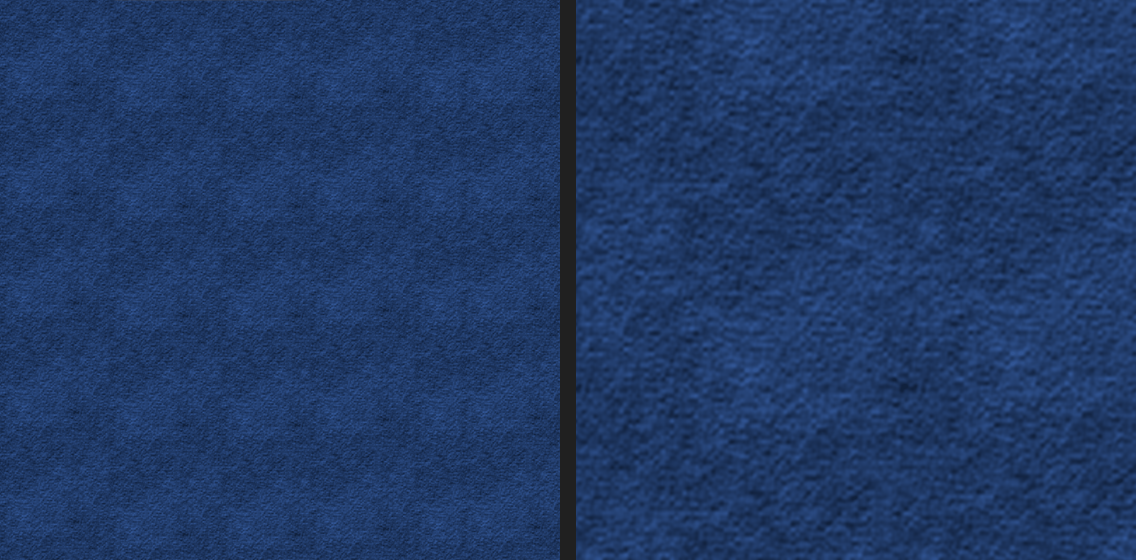
Left, the full canvas; right, a detail of the centre.
Give the GLSL for this texture, as a WebGL 2 fragment shader.

```glsl
#version 300 es
precision highp float;

uniform vec2 u_resolution;
out vec4 fragColor;

float hash(vec2 p) {
  return fract(sin(dot(p, vec2(127.1, 311.7))) * 43758.5453);
}

// Value noise with n cells per tile, wrapping vertically
float noise(vec2 uv, float n) {
  vec2 p = uv * n;
  vec2 i = floor(p);
  vec2 f = fract(p);
  f = f * f * (3.0 - 2.0 * f);
  float y0 = mod(i.y, n);
  float y1 = mod(i.y + 1.0, n);
  float low = mix(hash(vec2(i.x, y0)), hash(vec2(i.x + 1.0, y0)), f.x);
  float high = mix(hash(vec2(i.x, y1)), hash(vec2(i.x + 1.0, y1)), f.x);
  return mix(low, high, f.y);
}

// Surface height of the pile
float pile(vec2 uv) {
  return 0.75 * noise(uv, 64.0) + 0.55 * noise(uv + 3.0, 41.0) + 0.55 * noise(uv + 7.0, 23.0);
}

// Soft oval that wraps vertically
float blot(vec2 uv, vec2 center, vec2 radius) {
  vec2 d = uv - center;
  d.y -= round(d.y);
  d /= radius;
  return exp(-dot(d, d));
}

// Brightness of one cloth tile, y running downward
float cloth(vec2 uv) {
  vec2 warped = uv + 0.22 * (vec2(noise(uv, 11.0), noise(uv + 5.0, 11.0)) - 0.5);
  float shade = 0.49;

  // Brushed light and dark areas
  shade += 0.22 * blot(warped, vec2(0.26, 0.60), vec2(0.26, 0.09));
  shade += 0.10 * blot(warped, vec2(0.62, 0.42), vec2(0.30, 0.16));
  shade -= 0.14 * blot(warped, vec2(0.40, 0.22), vec2(0.36, 0.09));
  shade -= 0.12 * blot(warped, vec2(0.88, 0.96), vec2(0.22, 0.20));
  shade -= 0.10 * blot(warped, vec2(0.02, 0.05), vec2(0.10, 0.22));
  shade += 0.18 * (noise(uv, 5.0) - 0.5) + 0.28 * (noise(uv + 2.0, 13.0) - 0.5);
  shade += 0.24 * (noise(uv + 4.0, 27.0) - 0.5);

  // Pile lit from the upper left, with loose fibres and faint woven rows
  shade += 0.85 * (pile(uv) - pile(uv - vec2(0.004, 0.012)));
  shade += 0.60 * (noise(uv + 11.0, 78.0) - 0.5);
  shade += 0.08 * sin(6.28318 * 36.0 * uv.y) * noise(uv, 7.0);
  return shade;
}

void main() {
  vec2 p = gl_FragCoord.xy / u_resolution;
  vec2 down = vec2(p.x, 1.0 - p.y);

  // Left edge and drop of each overlapping column
  vec2 columns[6] = vec2[6](vec2(0.0), vec2(0.195, 0.023), vec2(0.395, 0.023),
    vec2(0.553, 0.013), vec2(0.740, 0.015), vec2(0.823, 0.010));
  float shade = cloth(down / 0.1953);
  for (int i = 1; i < 6; i++) {
    float cover = smoothstep(-0.004, 0.004, p.x - columns[i].x);
    shade = mix(shade, cloth((down - columns[i]) / 0.1953), cover);
  }

  vec3 shadowBlue = vec3(0.09, 0.17, 0.31);
  vec3 lightBlue = vec3(0.165, 0.29, 0.51);
  vec3 color = mix(shadowBlue, lightBlue, clamp(shade, -0.35, 1.35));

  // Thin worn thread along the top edge
  float thread = smoothstep(0.998, 0.9995, p.y) * smoothstep(0.2, 0.21, p.x) * (1.0 - smoothstep(0.53, 0.55, p.x));
  color = mix(color, vec3(0.22, 0.27, 0.37), 0.6 * thread);
  fragColor = vec4(color, 1.0);
}
```
